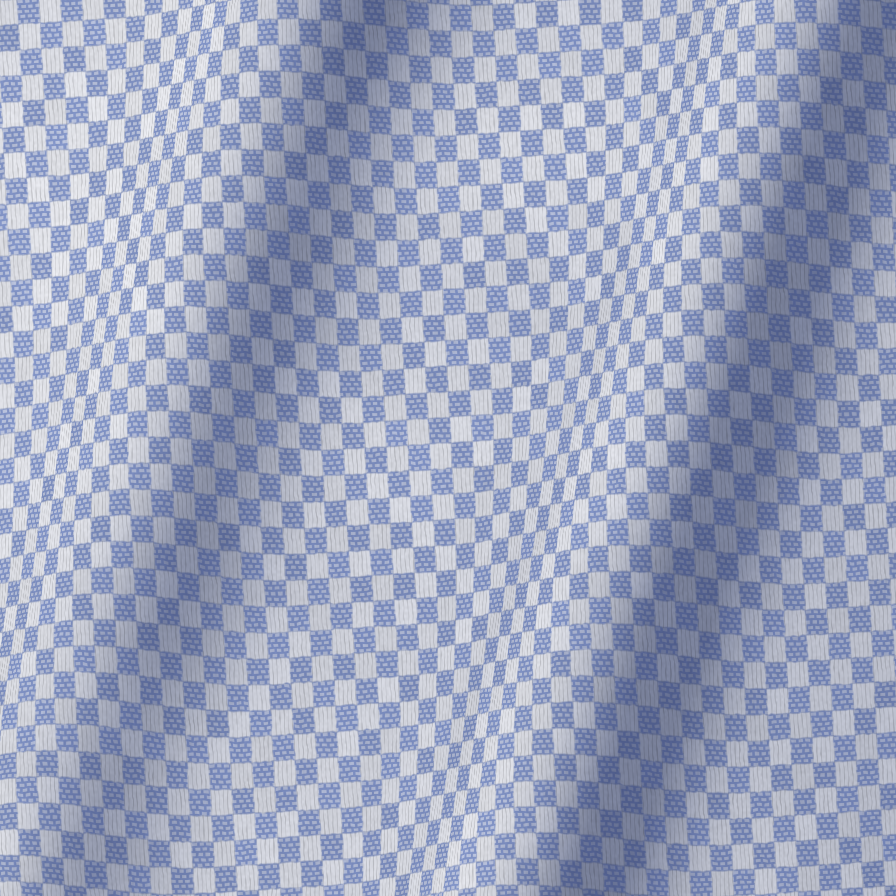
Reproduce this texture procedurally as a three.js fragment shader.

```glsl
varying vec2 vUv;

#define CHECKS vec2(41.5, 35.0)
#define FOLD_SLANT 0.33
#define COLUMN_LEAN 2.2
#define ROW_CLIMB 2.2
#define THREADS 5.0
#define WHITE_LIT vec3(0.89, 0.895, 0.915)
#define WHITE_SHADE vec3(0.48, 0.51, 0.61)
#define BLUE_LIT vec3(0.505, 0.575, 0.77)
#define BLUE_SHADE vec3(0.32, 0.375, 0.56)
#define WEAR 0.05

const float PI = 3.14159;

float hash(vec2 p) {
  vec3 q = fract(vec3(p.xyx) * 0.1031);
  q += dot(q, q.yzx + 33.33);
  return fract((q.x + q.y) * q.z);
}

float noise(vec2 p) {
  vec2 i = floor(p), f = fract(p);
  f = f * f * (3.0 - 2.0 * f);
  return mix(mix(hash(i), hash(i + vec2(1.0, 0.0)), f.x),
             mix(hash(i + vec2(0.0, 1.0)), hash(i + 1.0), f.x), f.y);
}

float bump(float x, float center, float width) {
  float d = (x - center) / width;
  return exp(-d * d);
}

float rise(float x, float center, float width) {
  return smoothstep(center - 0.5 * width, center + 0.5 * width, x);
}

// Position across the slanted folds
float foldCoord(vec2 uv) {
  return uv.x - FOLD_SLANT * uv.y + 0.015 * (noise(uv * 3.0 + 4.0) - 0.5);
}

// Cloth coordinates, one unit per check, squeezed along the ridges
vec2 clothCoord(vec2 uv, float s) {
  float ridges = rise(s, -0.10, 0.18) + rise(s, 0.46, 0.18);
  float cores = rise(s, -0.09, 0.07) + rise(s, 0.472, 0.07);
  float valleys = rise(s, 0.10, 0.26) + rise(s, 0.67, 0.26);
  vec2 cloth = CHECKS * uv;
  cloth.x += COLUMN_LEAN * uv.y + 1.9 * ridges + 1.1 * cores;
  cloth.y += valleys - 0.6 * ridges - ROW_CLIMB * uv.x;
  return cloth;
}

// Shadow amount: deep valleys, soft plateaus, bright ridge flanks
float foldShade(vec2 uv, float s) {
  float shade = mix(0.70, 1.0, uv.y) * bump(s, 0.09, 0.085);
  shade += 1.04 * bump(s, 0.65, 0.078);
  shade += 0.15 * rise(s, 0.15, 0.1) * (1.0 - rise(s, 0.44, 0.12));
  shade += 0.36 * rise(s, 0.69, 0.12);
  shade += 0.10 * bump(s, 0.46, 0.025);
  shade += 0.07 * (1.0 - rise(s, -0.18, 0.15));
  return clamp(shade + 0.14 * (noise(uv * 6.0) - 0.5), 0.0, 1.0);
}

void main() {
  float s = foldCoord(vUv);
  vec2 cloth = clothCoord(vUv, s);
  float shade = foldShade(vUv, s);

  // Checkerboard with softened, slightly frayed edges
  vec2 fray = vec2(noise(cloth * 5.0), noise(cloth * 5.0 + 31.0)) - 0.5;
  vec2 wave = sin(PI * (cloth + 0.06 * fray));
  vec2 side = smoothstep(-0.2, 0.2, wave);
  float blueCheck = side.x + side.y - 2.0 * side.x * side.y;

  // Uneven yarn
  vec2 yarn = cloth * THREADS;
  yarn += 0.3 * (vec2(noise(cloth * 3.0), noise(cloth * 3.0 + 17.0)) - 0.5);

  // White checks: upright yarns parted by thin grey grooves
  float groove = smoothstep(0.2, 1.0, cos(2.0 * PI * yarn.x));
  groove *= 0.3 + 0.7 * noise(vec2(floor(yarn.x + 0.5), cloth.y * 3.0));
  vec3 white = mix(WHITE_LIT, WHITE_SHADE, shade);
  vec3 whiteWeave = white * (1.0 - 0.14 * groove);

  // Blue checks: staggered pale dashes over blue yarns
  float row = floor(yarn.y);
  float along = cos(2.0 * PI * (yarn.x * 0.6 + 0.4 * row));
  float across = sin(PI * fract(yarn.y));
  float dash = smoothstep(-1.0, 0.1, along) * smoothstep(0.25, 0.9, across);
  vec3 blue = mix(BLUE_LIT, BLUE_SHADE, shade);
  vec3 blueWeave = mix(blue, white, 0.56 * dash);

  vec3 color = mix(whiteWeave, blueWeave, blueCheck);

  // Faint seams between rows of checks
  float seam = 1.0 - smoothstep(0.0, 0.2, abs(wave.y));
  color *= 1.0 - 0.03 * seam;

  // Variation between checks and fine fibre grain
  color *= 1.0 + WEAR * (hash(floor(cloth) + 60.0) - 0.5);
  color *= 1.0 + WEAR * (noise(cloth * vec2(11.0, 9.0)) - 0.5);

  gl_FragColor = vec4(clamp(color, 0.0, 1.0), 1.0);
}
```
